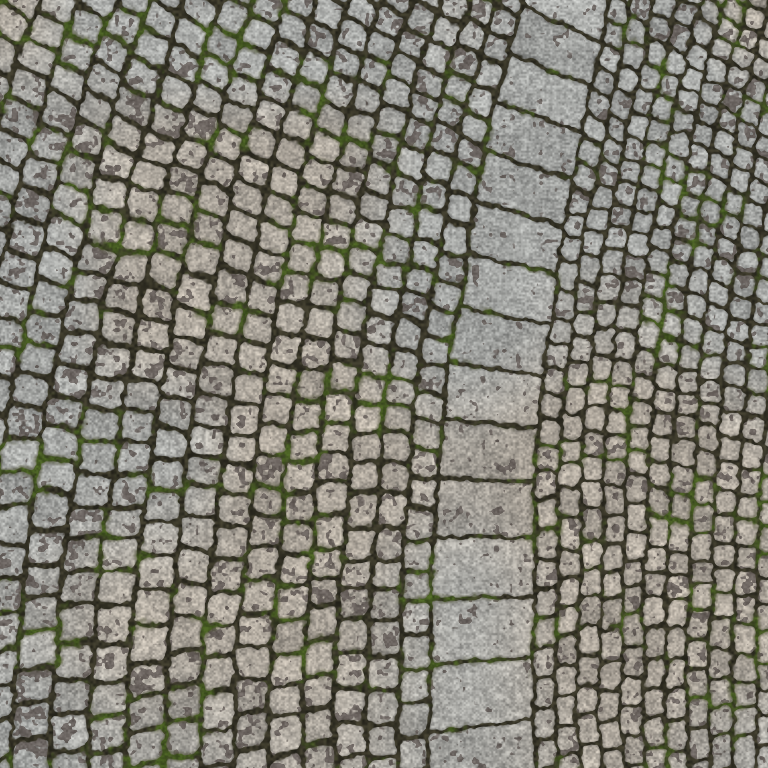
Give the GLSL for this texture, as a WebGL 2 fragment shader.

```glsl
#version 300 es
precision highp float;
// Worn granite cobbles in curving columns on both sides of a band of wide slabs.
uniform vec2 u_resolution;
out vec4 outColor;

float hash(vec2 p) {
    return fract(sin(dot(p, vec2(127.1, 311.7))) * 43758.5453);
}

float noise(vec2 p) {
    vec2 i = floor(p), f = fract(p);
    f = f * f * (3.0 - 2.0 * f);
    return mix(mix(hash(i), hash(i + vec2(1, 0)), f.x),
               mix(hash(i + vec2(0, 1)), hash(i + vec2(1, 1)), f.x), f.y);
}

vec2 noise2(vec2 p) {
    return vec2(noise(p), noise(p + 47.3)) - 0.5;
}

float roundedBox(vec2 p, vec2 halfSize, float radius) {
    vec2 d = abs(p) - halfSize + radius;
    return length(max(d, 0.0)) + min(max(d.x, d.y), 0.0) - radius;
}

void main() {
    vec2 p = gl_FragCoord.xy / u_resolution;

    // Uneven laying and chipped edges
    vec2 chip = noise2(p * 95.0) * 0.005 + noise2(p * 210.0) * 0.0025;
    vec2 q = p + noise2(p * 13.0) * vec2(0.007, 0.016) + chip;

    // Curved band, with rows tilting further toward the top
    float left = 0.557 + 0.124 * pow(max(q.y, 0.0), 2.3);
    float right = left + 0.138 - 0.022 * q.y;
    float tilt = -0.17 + 0.62 * q.y;

    // Column, row and size of the stone in each of the three zones
    float column, row, gap;
    vec2 at, size;
    bool slab = false;
    if (q.x < left) {
        float d = left - q.x;
        float pitch = (0.039 + 0.012 * d) * (1.0 - 0.1 * q.y);
        column = floor(d / pitch);
        size.x = pitch * (1.0 + 0.3 * d);
        at.x = (0.5 - fract(d / pitch)) * size.x;
        float y = q.y + tilt * (0.7 * at.x - 0.3 * d);
        row = y * (22.5 + 4.0 * y) + 0.8 * hash(vec2(column, 3.0));
        size.y = 1.0 / (22.5 + 8.0 * y);
        gap = 0.0024;
    } else if (q.x < right) {
        slab = true;
        column = 60.0;
        size.x = right - left;
        at.x = q.x - 0.5 * (left + right);
        float y = p.y + chip.y + tilt * (q.x - left);
        row = y * (10.8 + 2.8 * y) + 0.5;
        size.y = 1.0 / (10.8 + 5.6 * y);
        gap = 0.0022;
    } else {
        float d = q.x - right;
        size.x = 0.029;
        column = 80.0 + floor(d / size.x);
        at.x = (fract(d / size.x) - 0.5) * size.x;
        float y = q.y + tilt * 0.5 * (d + at.x);
        row = y * (24.0 + 5.0 * y) + hash(vec2(column, 3.0));
        size.y = 1.0 / (24.0 + 10.0 * y);
        gap = 0.0018;
    }
    at.y = (fract(row) - 0.5) * size.y;
    vec2 id = vec2(column, floor(row));
    float chance = hash(id + 0.37);

    // Stone outline, each turned and trimmed a little
    float turn = slab ? 0.0 : 0.12 * (hash(id + 5.1) - 0.5);
    at += turn * vec2(-at.y, at.x);
    float trim = gap + 0.001 * hash(id + 8.7);
    float dist = roundedBox(at, 0.5 * size - trim, slab ? 0.003 : 0.006);
    float soft = max(0.0011, 0.75 / u_resolution.y);
    float cover = 1.0 - smoothstep(-soft, soft, dist);

    // Granite grain, per-stone tone and broad warm or cool staining
    float grain = 0.55 * noise(p * 390.0) + 0.45 * noise(p * 230.0 + 9.0);
    float tone = 0.655 + 0.34 * (grain - 0.5) + 0.09 * (chance - 0.5);
    tone += 0.08 * (noise(p * 38.0) - 0.5);
    float warmth = smoothstep(0.2, 0.8, noise(p * 5.0) + 0.4 * (0.5 - p.y));
    vec3 stone = tone * mix(vec3(0.99, 1.0, 0.985), vec3(1.04, 0.995, 0.93), warmth);
    stone *= 1.0 - 0.14 * smoothstep(-0.004, 0.0, dist);

    // Dark weathered pits, heavy on some stones and sparse on slabs
    float wear = 0.5 * noise(p * 105.0 + 3.0) + 0.3 * noise(p * 230.0) + 0.2 * noise(p * 45.0);
    float limit = slab ? 0.68 : 0.71 - 0.17 * hash(id + 2.9);
    float pit = smoothstep(limit, limit + 0.07, wear);
    stone = mix(stone, vec3(0.38, 0.35, 0.335) + 0.16 * (grain - 0.5), 0.85 * pit);

    // Earth joints with patches of moss
    vec3 joint = vec3(0.21, 0.2, 0.15) * (0.65 + 0.7 * noise(p * 260.0 + 20.0));
    float moss = smoothstep(0.5, 0.85, 0.65 * noise(p * 22.0 + 7.0) + 0.35 * noise(p * 160.0));
    joint = mix(joint, vec3(0.27, 0.35, 0.13) * (0.7 + 0.6 * grain), moss);

    // Moss creeping over a few stone edges
    float creep = moss * smoothstep(-0.005, 0.0, dist) * 0.5;
    stone = mix(stone, vec3(0.33, 0.34, 0.22), creep);

    outColor = vec4(mix(joint, stone, cover), 1.0);
}
```
